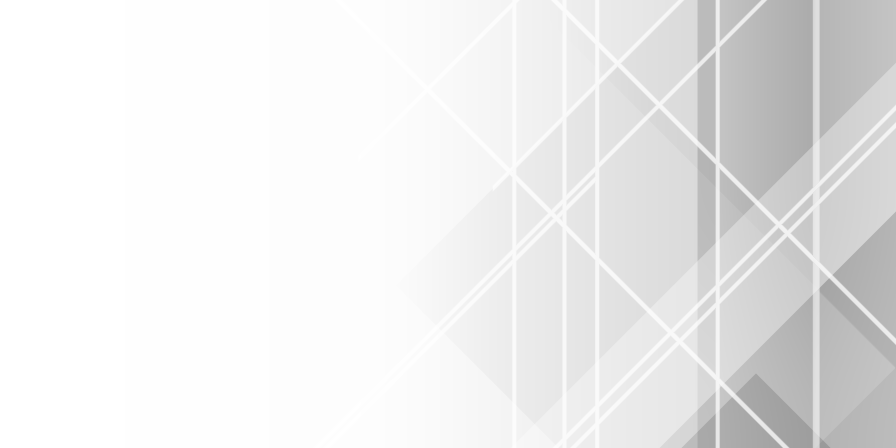
This background is drawn by a Shadertoy shader. Its source:

```glsl
// Pale geometric backdrop: white fading to grey columns on the right, crossed by
// translucent diagonal panels and thin white lines. Each panel is a product of soft
// half-planes along x, or along the diagonals x - y (rising) and x + y (falling).

float softness() { return max(1.2 / iResolution.y, 0.004); }

// 0 below the limit, 1 above it, with a smoothed edge
float above(float limit, float value) {
    return smoothstep(-0.5, 0.5, (value - limit) / softness());
}

float between(float low, float high, float value) {
    return above(low, value) * above(-high, -value);
}

// Coverage of a thin line at the given distance from its centre
float stroke(float dist, float halfWidth) {
    return above(-halfWidth, -abs(dist));
}

float panels(vec2 p, float rise, float fall) {
    // Broad fade and the faint wedge that opens to the right
    float shade = 1.0 - 0.006 * smoothstep(0.05, 0.65, p.x);
    shade -= 0.125 * smoothstep(0.75, 1.8, p.x);
    shade -= 0.03 * smoothstep(0.8, 1.15, p.x) * above(0.521, rise) * above(1.247, fall);

    // Grey columns, each with its own gradient
    float column = 0.12 * between(1.557, 1.602, p.x);
    column += mix(0.08, 0.17, (p.x - 1.602) / 0.218) * between(1.602, 1.82, p.x);
    column += mix(0.13, 0.07, (p.x - 1.82) / 0.18) * above(1.82, p.x);
    shade -= column * mix(0.6, 1.0, smoothstep(0.0, 0.6, p.y));

    // Falling shadow strip, then the light rising band over it
    shade -= 0.025 * between(2.18, 2.237, fall) * smoothstep(1.2, 1.5, p.x);
    shade = mix(shade, 1.0, 0.33 * between(1.14, 1.472, rise));

    // Overlapping squares in the lower right corner
    float lower = above(1.472, rise);
    shade -= 0.02 * lower + 0.04 * lower * above(2.177, fall);
    shade -= 0.04 * above(1.82, rise);
    shade -= 0.10 * above(1.521, rise) * above(-1.854, -fall);
    return shade;
}

float lines(vec2 p, float rise, float fall) {
    float cover = 0.0;

    // Uprights: the last one is wider and fainter
    float uprights[5] = float[5](1.148, 1.260, 1.333, 1.602, 1.822);
    for (int i = 0; i < 5; i++) {
        float wide = i == 4 ? 1.0 : 0.0;
        float line = stroke(p.x - uprights[i], 0.0045 + 0.003 * wide);
        cover = max(cover, line * (0.72 - 0.17 * wide));
    }

    // Rising diagonals: x - y offset, then the range of x that each one spans
    vec3 rising[6] = vec3[6](
        vec3(0.154, 0.8, 2.0), vec3(0.521, 1.1, 2.0), vec3(0.706, 0.7, 2.0),
        vec3(0.729, 0.7, 1.333), vec3(1.240, 1.0, 2.1), vec3(1.279, 1.0, 2.1));
    for (int i = 0; i < 6; i++) {
        float span = between(rising[i].y, rising[i].z, p.x);
        cover = max(cover, 0.72 * span * stroke((rise - rising[i].x) * 0.7071, 0.0045));
    }

    // Two falling diagonals
    for (int i = 0; i < 2; i++) {
        float offset = 1.755 + 0.482 * float(i);
        cover = max(cover, 0.75 * stroke((fall - offset) * 0.7071, 0.005));
    }
    return cover;
}

void mainImage(out vec4 fragColor, in vec2 fragCoord) {
    // Two units wide and one unit high
    vec2 p = fragCoord / iResolution.xy * vec2(2.0, 1.0);
    float rise = p.x - p.y;
    float fall = p.x + p.y;
    float grey = mix(panels(p, rise, fall), 1.0, lines(p, rise, fall));
    fragColor = vec4(vec3(grey), 1.0);
}
```
